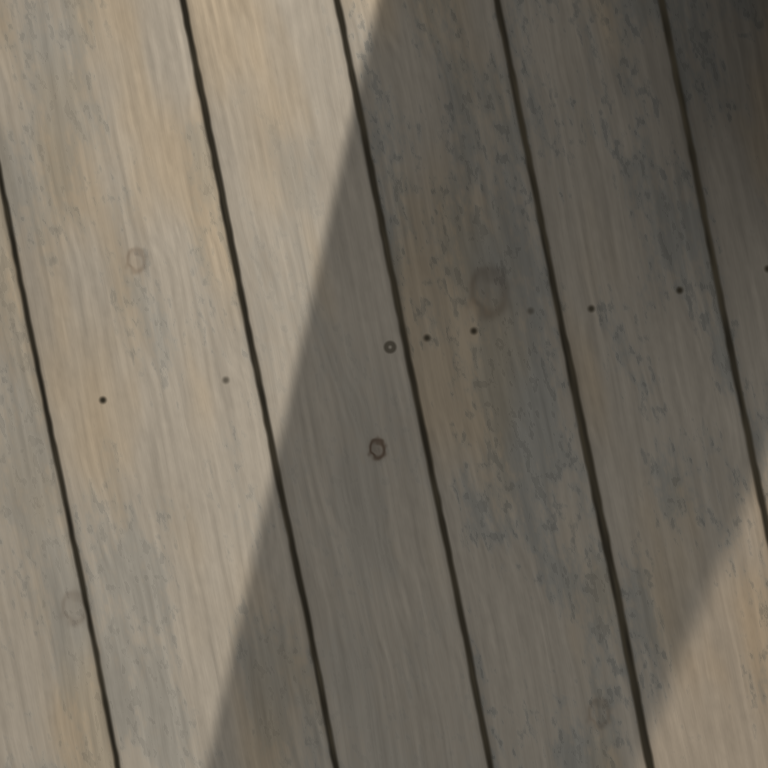
Write a Shadertoy shader that draws this texture.

```glsl
// Weathered deck boards, leaning slightly, crossed by a broad diagonal shadow.
// Boards live in sheared coordinates; stretched value noise gives grain and
// worn grey patches, distance functions give the gaps, nail holes and knots.

const float LEAN = 0.199;              // sideways drift of the boards, top to bottom
const int GAP_COUNT = 5;
const float GAPS[GAP_COUNT] = float[GAP_COUNT](-0.045, 0.239, 0.440, 0.648, 0.862);
const float GAP_HALF_WIDTH = 0.0034;
const vec3 GAP_COLOR = vec3(0.150, 0.135, 0.105);
const vec3 SUN_WOOD = vec3(0.622, 0.580, 0.516);
const vec3 SHADE_WOOD = vec3(0.398, 0.377, 0.342);
const vec3 WORN_TINT = vec3(0.85, 0.89, 0.93);
const vec3 WARM_TINT = vec3(1.06, 1.00, 0.91);
const float GRAIN_DEPTH = 0.085;
const float SPECKLE_DEPTH = 0.07;

// Nail holes: position, darkness
const int NAIL_COUNT = 9;
const vec3 NAILS[NAIL_COUNT] = vec3[NAIL_COUNT](
    vec3(0.134, 0.479, 0.90), vec3(0.294, 0.505, 0.50), vec3(0.508, 0.548, 0.60),
    vec3(0.556, 0.560, 0.85), vec3(0.617, 0.569, 0.90), vec3(0.691, 0.595, 0.45),
    vec3(0.770, 0.598, 0.85), vec3(0.885, 0.622, 0.95), vec3(1.000, 0.650, 0.90));
const int RING_NAIL = 2;               // this one has a pale head
const float NAIL_RADIUS = 0.0050;

// Knots: position, radius, strength
const int KNOT_COUNT = 5;
const vec4 KNOTS[KNOT_COUNT] = vec4[KNOT_COUNT](
    vec4(0.492, 0.414, 0.010, 0.34), vec4(0.178, 0.659, 0.012, 0.12),
    vec4(0.638, 0.616, 0.024, 0.12), vec4(0.098, 0.206, 0.016, 0.09),
    vec4(0.781, 0.069, 0.014, 0.10));

float hash(vec2 p) {
    vec3 q = fract(p.xyx * 0.1031);
    q += dot(q, q.yzx + 33.33);
    return fract((q.x + q.y) * q.z);
}

float noise(vec2 p) {
    vec2 i = floor(p), f = fract(p);
    f = f * f * (3.0 - 2.0 * f);
    return mix(mix(hash(i), hash(i + vec2(1, 0)), f.x),
               mix(hash(i + vec2(0, 1)), hash(i + vec2(1, 1)), f.x), f.y);
}

float fbm(vec2 p) {
    float sum = 0.0, weight = 0.5;
    for (int i = 0; i < 4; i++) {
        sum += weight * noise(p);
        p = p * 2.03 + 17.3;
        weight *= 0.5;
    }
    return sum / 0.9375;
}

// Board surface as a colour multiplier; b is (across, along)
vec3 wood(vec2 b, float board) {
    vec2 q = b + vec2(3.7, 5.3) * (board + 2.0);
    float bend = fbm(q * vec2(9.0, 3.0));
    float fibre = fbm(q * vec2(150.0, 9.0) + bend * 3.0) - 0.5;
    float rings = sin(q.x * 420.0 + bend * 55.0) * noise(q * vec2(12.0, 5.0));
    float speckle = fbm(q * vec2(150.0, 75.0)) - 0.5;
    float wear = board == 2.0 ? 0.35 : board > 2.0 ? 1.0 : 0.7;
    float patches = smoothstep(0.44, 0.70, fbm(q * vec2(15.0, 6.0)) + 0.45 * speckle) * wear;
    float flecks = smoothstep(0.10, 0.25, speckle + 0.25 * fibre) * patches;
    float tone = 1.0 + GRAIN_DEPTH * (2.0 * fibre + 0.22 * rings) + SPECKLE_DEPTH * speckle;
    tone += 0.10 * (fbm(q * vec2(6.0, 4.0)) - 0.5) - 0.10 * flecks;
    vec3 tint = mix(vec3(1.0), WORN_TINT, 0.75 * patches);
    return tone * tint * mix(vec3(1.0), WARM_TINT, 0.6 * smoothstep(0.5, 0.75, bend));
}

// Base colour under sun, main shadow and the lit corner at lower right
vec3 lighting(vec2 p) {
    float drop = 1.0 - p.y;
    float shadow = smoothstep(-0.012, 0.012, p.x - 0.492 + 0.2227 * drop);
    float corner = smoothstep(-0.022, 0.022, p.x - 1.0 + 0.417 * (drop - 0.586));
    corner *= smoothstep(0.80, 0.85, p.x + 0.15 * p.y);
    vec3 sun = SUN_WOOD * (0.93 + 0.09 * smoothstep(0.0, 0.25, p.x) + 0.04 * (p.y - 0.5));
    float dim = 1.08 - 0.14 * p.y - 0.05 * p.x;
    dim -= 0.06 * smoothstep(-0.01, 0.05, p.x - 0.555 + 0.15 * drop) * smoothstep(0.4, 0.8, p.y);
    dim *= 1.0 - 0.33 * smoothstep(0.45, 1.0, p.y) * smoothstep(0.72, 1.0, p.x);
    vec3 shade = SHADE_WOOD * dim;
    return mix(mix(sun, shade, shadow), SUN_WOOD * vec3(0.89, 0.87, 0.85), corner);
}

void mainImage(out vec4 fragColor, in vec2 fragCoord) {
    vec2 p = fragCoord / iResolution.xy;
    float soft = 0.0012 + 0.7 / iResolution.y;
    vec2 b = vec2(p.x - LEAN * (1.0 - p.y), p.y);
    b.x += 0.003 * (noise(vec2(b.y * 5.0, 4.0)) - 0.5);

    // Board index and signed distance to the nearest gap
    float board = 0.0, gapSide = 1.0, width = GAP_HALF_WIDTH;
    for (int i = 0; i < GAP_COUNT; i++) {
        float side = b.x - GAPS[i];
        board += step(0.0, side);
        if (abs(side) < abs(gapSide)) {
            gapSide = side;
            width = GAP_HALF_WIDTH * (i == 0 ? 0.8 : 1.0);
            if (i == 3) width *= 1.0 + 0.35 * smoothstep(0.58, 0.50, p.y);
        }
    }
    vec3 color = lighting(p) * wood(b, board);

    // Knots: wobbling rings around a darker heart
    for (int i = 0; i < KNOT_COUNT; i++) {
        vec2 d = (p - KNOTS[i].xy) / KNOTS[i].z;
        float r = length(d * vec2(1.0, 0.8)) + 0.5 * (noise(d * 1.5 + 9.0) - 0.5);
        float mark = exp(-r * r) * 0.5 + exp(-16.0 * (r - 0.9) * (r - 0.9));
        color *= 1.0 - KNOTS[i].w * mark * vec3(0.85, 1.0, 1.1);
    }

    // Nail holes
    for (int i = 0; i < NAIL_COUNT; i++) {
        float r = length(p - NAILS[i].xy);
        float hole = 1.0 - smoothstep(NAIL_RADIUS - 2.0 * soft, NAIL_RADIUS + soft, r);
        if (i == RING_NAIL) hole = 1.0 - smoothstep(0.001, 0.001 + 2.0 * soft, abs(r - NAIL_RADIUS));
        color = mix(color, GAP_COLOR * 0.9, hole * NAILS[i].z);
    }

    // Gaps with worn, shaded lips
    float edge = abs(gapSide) + 0.0012 * (noise(vec2(b.y * 60.0, board)) - 0.5);
    color *= 1.0 - 0.16 * exp(-max(edge - width, 0.0) / 0.004);
    color *= 1.0 + 0.05 * exp(-pow((gapSide + 0.012) / 0.005, 2.0));
    float gap = 1.0 - smoothstep(width - soft, width + 1.5 * soft, edge);
    color = mix(color, GAP_COLOR * (0.75 + 0.5 * noise(b * vec2(200.0, 25.0))), gap * 0.92);

    fragColor = vec4(clamp(color, 0.0, 1.0), 1.0);
}
```
